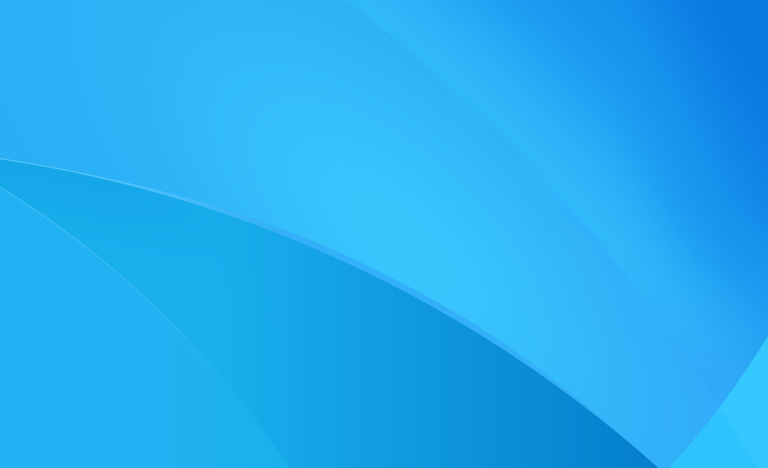
A Shadertoy shader for this background:

```glsl
// Layered blue backdrop: four large circular arcs split the canvas into a
// bright diagonal band, a deep sky corner, a shaded lower hill and a cyan tip.
// Each region has its own soft gradient; thin rims light the hill's edges.

// Arcs as centre.xy and radius, in units of canvas height
const vec3 HILL_ARC  = vec3(-0.396, -2.015, 2.705);
const vec3 BAND_ARC  = vec3(-1.314, -1.687, 3.382);
const vec3 INNER_ARC = vec3(-1.062, -1.112, 2.015);
const vec3 TIP_ARC   = vec3( 0.145,  1.183, 1.746);

const vec3 BAND_BASE  = vec3(0.165, 0.685, 0.960);
const vec3 BAND_GLOW  = vec3(0.225, 0.775, 0.990);
const vec3 BAND_LOW   = vec3(0.190, 0.660, 0.972);
const vec3 SKY_NEAR   = vec3(0.190, 0.725, 0.980);
const vec3 SKY_MID    = vec3(0.100, 0.600, 0.940);
const vec3 SKY_DEEP   = vec3(0.035, 0.470, 0.880);
const vec3 HILL_LIGHT = vec3(0.100, 0.690, 0.930);
const vec3 HILL_SHADE = vec3(0.015, 0.500, 0.800);
const vec3 HILL_TOP   = vec3(0.085, 0.655, 0.910);
const vec3 INNER_BLUE = vec3(0.135, 0.695, 0.948);
const vec3 TIP_CYAN   = vec3(0.185, 0.765, 0.995);
const vec3 RIM_BLUE   = vec3(0.200, 0.690, 0.970);
const vec3 RIM_LIGHT  = vec3(0.320, 0.770, 0.985);

const float RIM_WIDTH  = 0.011;
const float LINE_WIDTH = 0.0025;

// Signed distance to an arc, negative inside its circle
float arcDistance(vec2 p, vec3 arc) {
    return length(p - arc.xy) - arc.z;
}

// Antialiased coverage of the negative side of a distance
float inside(float d) {
    return clamp(0.5 - d * iResolution.y, 0.0, 1.0);
}

// Soft elliptical glow, its long axis tilted by the given angle
float glow(vec2 p, vec2 centre, vec2 radii, float angle) {
    vec2 q = p - centre;
    float c = cos(angle), s = sin(angle);
    q = vec2(c * q.x + s * q.y, c * q.y - s * q.x) / radii;
    return exp(-dot(q, q));
}

vec3 bandColor(vec2 p) {
    vec3 color = mix(BAND_BASE, BAND_LOW, smoothstep(1.0, 1.5, p.x));
    return mix(color, BAND_GLOW, glow(p, vec2(0.86, 0.48), vec2(0.62, 0.27), -0.75));
}

vec3 skyColor(vec2 p, float d) {
    float depth = d + 0.12 * smoothstep(1.3, 1.64, p.x) * smoothstep(0.25, 0.6, p.y);
    vec3 near = mix(BAND_LOW, SKY_NEAR, smoothstep(0.1, 0.5, p.y));
    vec3 color = mix(near, SKY_MID, smoothstep(0.0, 0.30, depth));
    return mix(color, SKY_DEEP, smoothstep(0.22, 0.68, depth));
}

vec3 hillColor(vec2 p, float d) {
    vec3 color = mix(HILL_LIGHT, HILL_SHADE, clamp((p.x - 0.45) / 0.93, 0.0, 1.0));
    float topShade = smoothstep(-0.2, 0.0, d) * (1.0 - smoothstep(0.2, 0.7, p.x));
    return mix(color, HILL_TOP, topShade);
}

void mainImage(out vec4 fragColor, in vec2 fragCoord) {
    vec2 p = fragCoord / iResolution.y;
    float hill  = arcDistance(p, HILL_ARC);
    float band  = arcDistance(p, BAND_ARC);
    float inner = arcDistance(p, INNER_ARC);
    float tip   = arcDistance(p, TIP_ARC);

    // Sky and diagonal band
    vec3 color = mix(skyColor(p, band), bandColor(p), inside(band));

    // Cyan tip, a little brighter beyond the band
    vec3 tipColor = TIP_CYAN + 0.02 * (1.0 - inside(band));
    color = mix(color, tipColor, inside(-tip));

    // Hill with its paler inner slope
    vec3 slope = hillColor(p, hill);
    vec3 innerColor = mix(INNER_BLUE, HILL_LIGHT, smoothstep(0.3, 0.65, p.x));
    slope = mix(slope, innerColor, inside(inner));
    float innerLine = inside(abs(inner) - 0.5 * LINE_WIDTH);
    slope = mix(slope, RIM_LIGHT, 0.65 * innerLine * (1.0 - smoothstep(0.1, 0.6, p.x)));

    // Crescent rim above the hill, thinning to both ends
    float taper = smoothstep(0.1, 0.75, p.x) * (1.0 - smoothstep(0.95, 1.42, p.x));
    float rim = inside(hill - RIM_WIDTH * taper - 0.5 * LINE_WIDTH);
    vec3 rimColor = mix(RIM_LIGHT, RIM_BLUE, smoothstep(0.2, 0.65, p.x));
    color = mix(color, rimColor, rim);
    color = mix(color, slope, inside(hill + 0.5 * LINE_WIDTH));

    fragColor = vec4(color, 1.0);
}
```
